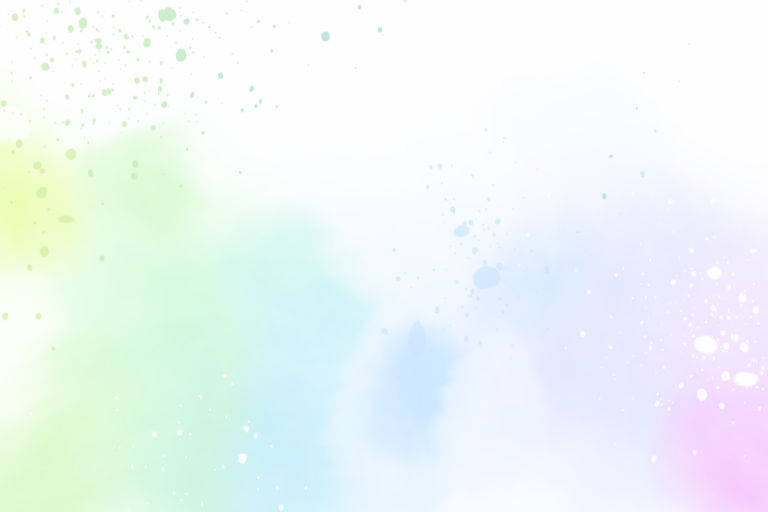
Reproduce this background procedurally as a WebGL 1 fragment shader.

```glsl
precision highp float;
uniform vec2 u_resolution;

#define PAPER vec3(0.995, 0.996, 1.0)
#define LIME vec3(0.80, 0.92, 0.62)
#define LEAF vec3(0.77, 0.93, 0.70)
#define TEAL vec3(0.66, 0.86, 0.86)
#define SKY vec3(0.80, 0.90, 1.0)
#define WARP 0.085
#define GRAIN 0.22
#define RIM 0.18

float hash(vec2 p) {
  return fract(sin(dot(p, vec2(127.1, 311.7))) * 43758.5);
}

// Layered, self-bending sines, roughly -0.8 to 0.8
float layers(vec2 p) {
  float sum = 0.0, amp = 0.5;
  for (int i = 0; i < 6; i++) {
    p = mat2(1.5, 1.1, -1.1, 1.5) * p + 1.7;
    p += 0.7 * sin(p.yx * 0.8);
    sum += amp * sin(p.x) * sin(p.y);
    amp *= 0.58;
  }
  return sum;
}

// Elliptical glaze; a small softness gives a firm edge with a pigment rim
void wash(inout vec3 col, vec2 p, vec2 centre, vec2 radius, float soft, vec3 tint, float strength) {
  float d = length((p - centre) / radius);
  float cover = 1.0 - smoothstep(1.0 - soft, 1.0, d);
  float rim = (1.0 - soft) * exp(-pow((d - 1.0 + 0.5 * soft) * 12.0, 2.0));
  col = mix(col, tint, clamp(cover * strength + RIM * rim * cover, 0.0, 1.0));
}

// Cellular droplets, thinning away from the cluster centre
float splatter(vec2 p, float cells, vec2 centre, vec2 spread, float amount) {
  float cover = 0.0, px = 1.0 / u_resolution.y;
  vec2 home = floor(p * cells);
  for (int j = -1; j <= 1; j++) {
    for (int i = -1; i <= 1; i++) {
      vec2 id = home + vec2(float(i), float(j));
      vec2 drop = (id + vec2(hash(id + cells), hash(id + 31.7))) / cells;
      vec2 away = (drop - centre) / spread;
      float keep = step(hash(id + 77.3), amount * exp(-dot(away, away)));
      float size = (0.07 + 0.3 * pow(hash(id + 12.9), 4.0)) / cells;
      float d = length((p - drop) * vec2(1.0, 0.85)) - size;
      cover = max(cover, keep * (1.0 - smoothstep(-px, px, d)));
    }
  }
  return cover;
}

// Ragged single blot
float blot(vec2 p, vec2 centre, vec2 radius) {
  float px = 1.5 / u_resolution.y;
  float d = (length((p - centre) / radius) - 1.0) * min(radius.x, radius.y);
  return 1.0 - smoothstep(-px, px, d);
}

void main() {
  vec2 p = gl_FragCoord.xy / u_resolution.y;
  vec2 bend = vec2(layers(p * 2.6), layers(p * 2.6 + 9.0));
  vec2 q = p + WARP * bend;
  vec2 s = p + 0.006 * vec2(layers(p * 14.0), layers(p * 14.0 + 5.0));
  vec3 col = PAPER;

  // Pale haze and periwinkle field
  wash(col, q, vec2(0.85, 0.32), vec2(0.75, 0.50), 0.9, vec3(0.94, 0.97, 1.0), 0.8);
  wash(col, q, vec2(1.27, 0.32), vec2(0.48, 0.47), 0.8, vec3(0.90, 0.915, 1.0), 0.95);
  wash(col, q, vec2(1.13, 0.70), vec2(0.22, 0.19), 0.6, vec3(0.965, 0.975, 1.0), 0.55);

  // Green and yellow side
  wash(col, q, vec2(0.30, 0.30), vec2(0.44, 0.52), 0.8, vec3(0.88, 0.99, 0.89), 1.0);
  wash(col, q, vec2(0.08, 0.06), vec2(0.25, 0.34), 0.9, vec3(0.87, 0.98, 0.80), 0.9);
  wash(col, q, vec2(-0.04, 0.62), vec2(0.29, 0.29), 0.9, vec3(0.92, 0.99, 0.69), 1.0);
  wash(col, q, vec2(0.27, 0.62), vec2(0.16, 0.15), 0.8, vec3(0.84, 0.98, 0.80), 0.7);
  wash(col, q, vec2(0.42, 0.18), vec2(0.30, 0.40), 0.9, vec3(0.81, 0.96, 0.89), 0.85);

  // Aqua shoulder
  wash(col, q, vec2(0.54, 0.42), vec2(0.18, 0.22), 0.8, vec3(0.81, 0.97, 0.94), 0.85);
  wash(col, q, vec2(0.60, 0.14), vec2(0.22, 0.42), 0.8, vec3(0.80, 0.94, 0.99), 0.9);
  wash(col, q, vec2(0.59, 0.36), vec2(0.11, 0.10), 0.35, vec3(0.80, 0.95, 0.98), 0.45);

  // Blue pools and pale blooms
  wash(col, q, vec2(0.81, 0.18), vec2(0.17, 0.21), 0.35, vec3(0.91, 0.96, 1.0), 0.75);
  wash(col, q, vec2(0.86, 0.24), vec2(0.17, 0.14), 0.8, vec3(0.81, 0.91, 1.0), 0.9);
  wash(col, q, vec2(1.03, 0.42), vec2(0.15, 0.16), 0.8, vec3(0.85, 0.92, 1.0), 0.8);
  wash(col, q, vec2(1.01, 0.17), vec2(0.13, 0.18), 0.35, vec3(0.94, 0.965, 1.0), 0.65);

  // Violet and pink corner
  wash(col, q, vec2(1.44, 0.32), vec2(0.26, 0.34), 0.9, vec3(0.95, 0.90, 1.0), 0.9);
  wash(col, q, vec2(1.48, 0.09), vec2(0.22, 0.27), 0.8, vec3(0.97, 0.80, 0.99), 0.95);

  // Bare paper on the left
  wash(col, q, vec2(0.00, 0.29), vec2(0.14, 0.22), 0.9, vec3(0.99, 1.0, 0.97), 0.9);
  wash(col, q, vec2(0.07, 0.76), vec2(0.05, 0.035), 0.3, PAPER, 0.7);

  // Pigment pooling
  float pool = layers(q * 4.5 + 3.0) + 0.4 * layers(p * 17.0);
  col = clamp(PAPER - (PAPER - col) * (1.0 + GRAIN * pool), 0.0, 1.0);

  // Coloured droplets
  vec3 spray = mix(LEAF, TEAL, smoothstep(0.2, 0.6, p.x));
  float green = splatter(s, 30.0, vec2(0.21, 0.93), vec2(0.18, 0.13), 0.75);
  green = max(green, splatter(s, 62.0, vec2(0.20, 0.90), vec2(0.24, 0.18), 0.5));
  green = max(green, splatter(s, 19.0, vec2(0.46, 0.84), vec2(0.26, 0.22), 0.22));
  col = mix(col, spray, 0.75 * green);
  float lime = splatter(s, 26.0, vec2(0.05, 0.60), vec2(0.11, 0.17), 0.6);
  lime = max(lime, blot(s, vec2(0.13, 0.57), vec2(0.014, 0.008)));
  col = mix(col, LIME, 0.6 * lime);
  float blue = splatter(s, 58.0, vec2(0.93, 0.49), vec2(0.10, 0.14), 0.65);
  blue = max(blue, blot(s, vec2(0.902, 0.549), vec2(0.016, 0.012)));
  blue = max(blue, blot(s, vec2(0.95, 0.457), vec2(0.027, 0.022)));
  blue = max(blue, blot(s, vec2(0.815, 0.335), vec2(0.018, 0.035)));
  col = mix(col, SKY, 0.7 * blue);

  // White droplets
  float white = splatter(s, 34.0, vec2(1.44, 0.34), vec2(0.11, 0.13), 0.65);
  white = max(white, splatter(s, 70.0, vec2(1.38, 0.36), vec2(0.16, 0.16), 0.4));
  white = max(white, splatter(s, 42.0, vec2(0.36, 0.07), vec2(0.22, 0.14), 0.35));
  white = max(white, blot(s, vec2(1.38, 0.325), vec2(0.021, 0.018)));
  white = max(white, blot(s, vec2(1.394, 0.467), vec2(0.014, 0.013)));
  white = max(white, blot(s, vec2(1.455, 0.26), vec2(0.024, 0.015)));
  col = mix(col, vec3(1.0), 0.92 * white);

  gl_FragColor = vec4(col, 1.0);
}
```
